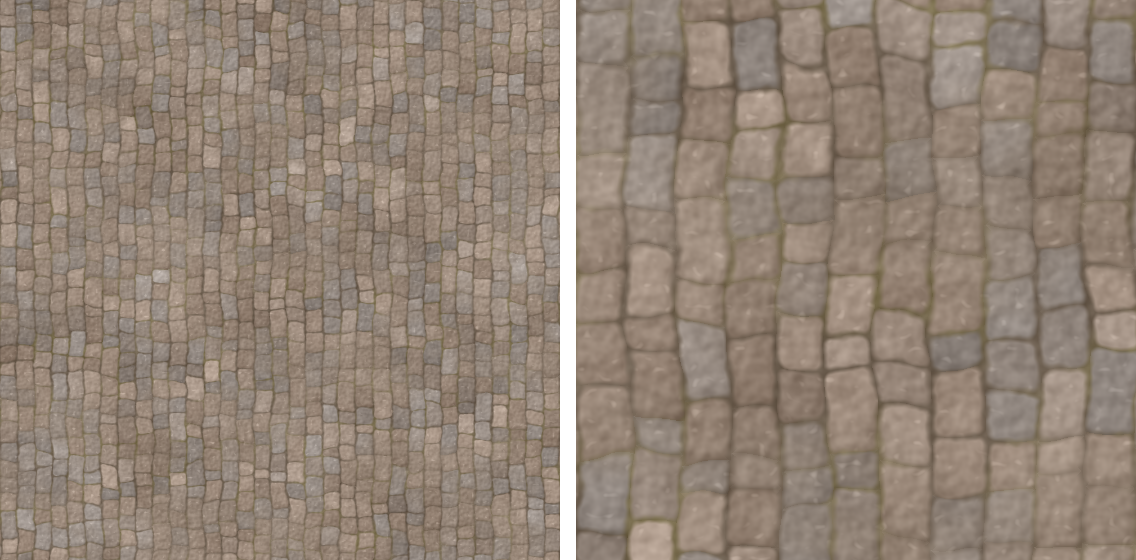
Left: the whole. Right: its middle third, enlarged.
A WebGL 1 fragment shader for this texture:

```glsl
precision highp float;
// Weathered cobblestone paving: narrow upright columns of worn stones with mossy joints.
uniform vec2 u_resolution;

float hash(vec2 p) {
  p = fract(p * vec2(0.1031, 0.1137) + 0.137);
  p += dot(p, p.yx + 33.33);
  return fract((p.x + p.y) * p.x * 17.31);
}

// Gradient noise, roughly -0.7 to 0.7
float corner(vec2 cell, vec2 offset) {
  float angle = 6.2832 * hash(cell);
  return dot(vec2(cos(angle), sin(angle)), offset);
}

float noise(vec2 p) {
  vec2 i = floor(p), f = p - i;
  vec2 u = f * f * f * (f * (f * 6.0 - 15.0) + 10.0);
  vec2 e = vec2(1.0, 0.0);
  return mix(mix(corner(i, f), corner(i + e, f - e), u.x),
             mix(corner(i + e.yx, f - e.yx), corner(i + e.xx, f - e.xx), u.x), u.y);
}

float fbm(vec2 p) {
  float sum = 0.0, amp = 1.0;
  for (int k = 0; k < 3; k++) {
    sum += amp * noise(p);
    p = p * 2.03 + 17.7;
    amp *= 0.65;
  }
  return sum;
}

// Height of a slightly tilted joint between two stones of one column
float jointHeight(float column, float row, float x) {
  vec2 id = vec2(column, row);
  return row + 0.6 * (hash(id + 5.3) - 0.5) + 0.2 * (hash(id + 71.9) - 0.5) * x;
}

float roundedBox(vec2 p, vec2 halfSize, float radius) {
  vec2 q = abs(p) - halfSize + radius;
  return length(max(q, 0.0)) + min(max(q.x, q.y), 0.0) - radius;
}

void main() {
  vec2 uv = gl_FragCoord.xy / u_resolution.y;

  // Wavering columns, each with its own stone pitch
  vec2 p = uv * 33.0;
  p += 0.28 * vec2(noise(uv * vec2(9.0, 14.0)), noise(uv * 21.0 + 40.0));
  p += 0.10 * vec2(noise(uv * 48.0 + 9.0), noise(uv * 52.0 + 70.0));
  float column = floor(p.x);
  float x = p.x - column - 0.5;
  float pitch = mix(0.8, 0.98, hash(vec2(column, 3.0)));
  float y = p.y * pitch + 20.0 * hash(vec2(column, 8.0));

  // Stone that holds this point
  float row = floor(y);
  if (y < jointHeight(column, row, x)) row -= 1.0;
  else if (y > jointHeight(column, row + 1.0, x)) row += 1.0;
  float low = jointHeight(column, row, x);
  float high = jointHeight(column, row + 1.0, x);
  vec2 id = vec2(column, row);
  vec2 local = vec2(x, (y - 0.5 * (low + high)) / pitch);
  vec2 halfSize = vec2(0.5, 0.5 * (high - low) / pitch);
  halfSize -= vec2(0.04 + 0.04 * hash(id + 12.0), 0.04);
  float edge = roundedBox(local, halfSize, 0.14);

  // Broad patches of dirt and fine surface grain
  float patches = fbm(uv * vec2(5.0, 6.5) + 3.0);
  float dirt = smoothstep(-0.35, 0.5, fbm(uv * vec2(8.0, 10.0) + 31.0));
  float grain = fbm(uv * 68.0);
  float relief = noise(uv * 150.0) - noise(uv * 150.0 + vec2(0.35, -0.4));

  // Stone colour: warm or grey, now and then pale
  vec3 stone = mix(vec3(0.620, 0.545, 0.487), vec3(0.578, 0.541, 0.515), smoothstep(0.4, 0.9, hash(id + 23.0)));
  float tone = 0.11 * (hash(id + 47.0) - 0.5);
  tone += 0.07 * smoothstep(0.88, 1.0, hash(id + 91.0));
  stone += tone * mix(1.15, 0.5, dirt);
  stone = mix(stone, vec3(0.572, 0.510, 0.452), 0.5 * dirt);

  // Worn rims: lit towards the upper left, shaded towards the lower right
  float rim = smoothstep(-0.2, -0.02, edge);
  stone += 0.045 * rim * dot(local, vec2(-0.6, 0.8)) - 0.015 * rim;

  // Joints, partly buried by dirt and tinted by moss
  float moss = smoothstep(-0.2, 0.4, noise(uv * 17.0 + 55.0));
  vec3 joint = mix(vec3(0.405, 0.350, 0.292), vec3(0.455, 0.410, 0.278), moss);
  float gap = smoothstep(-0.06, 0.08, edge + 0.06 * grain);
  float sideJoint = step(halfSize.x - abs(local.x), halfSize.y - abs(local.y));
  gap *= mix(0.95, mix(0.38, 0.55, sideJoint), dirt);
  vec3 color = mix(stone, joint, gap);

  // Shared weathering and pale chips
  color += 0.06 * patches + 0.058 * grain + 0.055 * relief;
  color += 0.09 * smoothstep(0.3, 0.6, noise(uv * vec2(125.0, 160.0) + 13.0)) * (1.0 - gap);
  gl_FragColor = vec4(color, 1.0);
}
```
